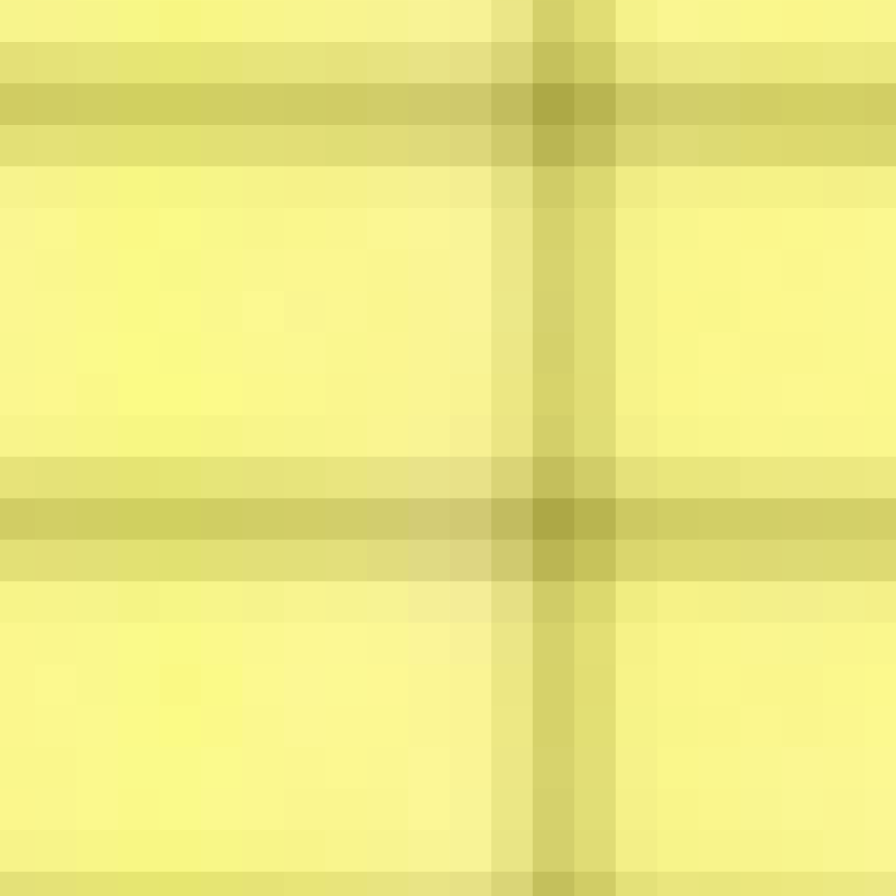
Write a WebGL 2 fragment shader that draws this pattern.

```glsl
#version 300 es
precision highp float;
// Pale yellow plaid of square mosaic cells: soft olive bands across, one band down.

uniform vec2 u_resolution;
out vec4 fragColor;

const float CELLS = 21.6;                     // cells across the canvas
const vec2 CELL_OFFSET = vec2(0.156, -0.012); // shift of the cell lattice
const vec2 BAND_PERIOD = vec2(26.0, 10.0);    // cells between bands
const vec2 BAND_CENTER = vec2(13.2, 2.02);    // column and row of the first bands
const vec2 BAND_DEPTH = vec2(0.147, 0.164);   // darkening at the band centers
const vec2 BAND_WIDTH = vec2(1.25, 1.27);     // falloff in cells
const float BAND_SLOPE = 0.012;               // rows of sag per column
const vec3 LIGHT_YELLOW = vec3(0.992, 0.978, 0.570);
const vec3 PALE_SHIFT = vec3(0.0, -0.016, 0.060);
const vec3 LEMON_SHIFT = vec3(-0.004, 0.010, -0.035);
const vec2 PALE_CENTER = vec2(10.9, 12.5);
const float LEMON_COLUMN = 3.6;
const float TONE_WEAR = 0.016;
const float TINT_WEAR = 0.032;
const int SAMPLES = 3;                        // antialiasing grid per side

float hash(vec2 p) {
    vec3 q = fract(vec3(p.xyx) * 0.1031);
    q += dot(q, q.yzx + 33.33);
    return fract((q.x + q.y) * q.z);
}

float valueNoise(vec2 p) {
    vec2 i = floor(p);
    vec2 f = smoothstep(0.0, 1.0, fract(p));
    float low = mix(hash(i), hash(i + vec2(1.0, 0.0)), f.x);
    float high = mix(hash(i + vec2(0.0, 1.0)), hash(i + 1.0), f.x);
    return mix(low, high, f.y);
}

float bell(float d, float width) {
    return exp(-d * d / (width * width));
}

// Signed distance to the nearest repeat of a band
float bandDistance(float position, float center, float period) {
    return mod(position - center + 0.5 * period, period) - 0.5 * period;
}

vec3 cellColor(vec2 cell) {
    // Bands subtract brightness, so crossings become darkest
    float sag = BAND_SLOPE * cell.x;
    float column = bandDistance(cell.x, BAND_CENTER.x, BAND_PERIOD.x);
    float row = bandDistance(cell.y, BAND_CENTER.y + sag, BAND_PERIOD.y);
    float shade = BAND_DEPTH.x * bell(column, BAND_WIDTH.x)
                + BAND_DEPTH.y * bell(row, BAND_WIDTH.y);

    // Broad color drift: pale beside the upright band, lemon to the left
    float pale = bell(cell.x - PALE_CENTER.x, 1.8)
               * mix(0.45, 1.0, bell(cell.y - PALE_CENTER.y, 2.5));
    float lemon = bell(cell.x - LEMON_COLUMN, 1.8);
    vec3 color = LIGHT_YELLOW - shade + PALE_SHIFT * pale + LEMON_SHIFT * lemon;

    // Uneven tone from cell to cell
    float tone = 0.6 * valueNoise(cell * 0.37 + 5.0) + 0.4 * hash(cell + 17.0);
    float tint = valueNoise(cell * 0.43 + 31.0) - 0.5;
    color -= TONE_WEAR * tone;
    color.b += TINT_WEAR * tint;
    return color;
}

void main() {
    vec3 sum = vec3(0.0);
    for (int j = 0; j < SAMPLES; j++) {
        for (int i = 0; i < SAMPLES; i++) {
            vec2 jitter = (vec2(i, j) + 0.5) / float(SAMPLES) - 0.5;
            vec2 uv = (gl_FragCoord.xy + jitter) / u_resolution;
            uv.y = 1.0 - uv.y; // rows are counted from the top
            sum += cellColor(floor(uv * CELLS + CELL_OFFSET));
        }
    }
    fragColor = vec4(sum / float(SAMPLES * SAMPLES), 1.0);
}
```
